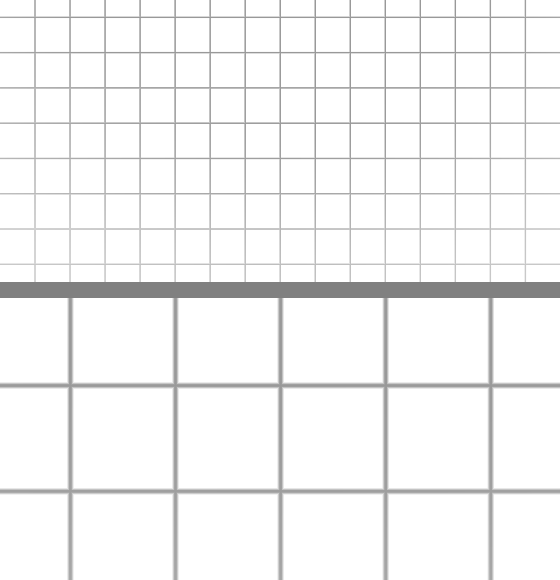
Top: the whole. Bottom: its middle third, enlarged.
Write a WebGL 1 fragment shader that draws this pattern.

```glsl
precision highp float;
// Square grid of thin soft grey lines on white paper.
// Each axis finds its nearest rule and takes the distance to it; the ink
// is strongest at the top centre and pales toward the bottom corners.

uniform vec2 u_resolution;

// Placement as fractions of the canvas, measured from the top left
const vec2 FIRST_LINE = vec2(0.0625, 0.0615);
const vec2 LINE_PITCH = vec2(0.06255, 0.1251);
const vec2 LINE_COUNT = vec2(15.0, 8.0);

// Line profile in units of canvas height
const float LINE_WIDTH = 0.0032;
const float LINE_BLUR = 0.0052;

// Ink and its fade away from the top centre
const vec3 PAPER = vec3(1.0);
const vec3 INK = vec3(0.0);
const float INK_STRONG = 0.65;
const float INK_PALE = 0.34;
const vec2 FADE_SCALE = vec2(1.15, 0.88);
const float FADE_START = 0.35;
const float FADE_END = 1.05;

// Distance to the nearest vertical (x) and horizontal (y) line
vec2 gridDistance(vec2 p, vec2 canvasSize) {
  vec2 index = floor((p - FIRST_LINE) / LINE_PITCH + 0.5);
  index = clamp(index, vec2(0.0), LINE_COUNT - 1.0);
  return abs(p - FIRST_LINE - index * LINE_PITCH) * canvasSize;
}

// Box-filtered coverage of a line, never sharper than one pixel
vec2 lineCoverage(vec2 dist, float pixel) {
  float blur = max(LINE_BLUR, pixel);
  vec2 overlap = (0.5 * (LINE_WIDTH + blur) - dist) / blur;
  return clamp(overlap, 0.0, min(1.0, LINE_WIDTH / blur));
}

float inkStrength(vec2 p) {
  float reach = length((p - vec2(0.5, 0.0)) * FADE_SCALE);
  return mix(INK_STRONG, INK_PALE, smoothstep(FADE_START, FADE_END, reach));
}

void main() {
  vec2 p = gl_FragCoord.xy / u_resolution;
  p.y = 1.0 - p.y;
  vec2 canvasSize = vec2(u_resolution.x / u_resolution.y, 1.0);

  vec2 cover = lineCoverage(gridDistance(p, canvasSize), 1.0 / u_resolution.y);
  float ink = max(cover.x, cover.y) * inkStrength(p);
  gl_FragColor = vec4(mix(PAPER, INK, ink), 1.0);
}
```
